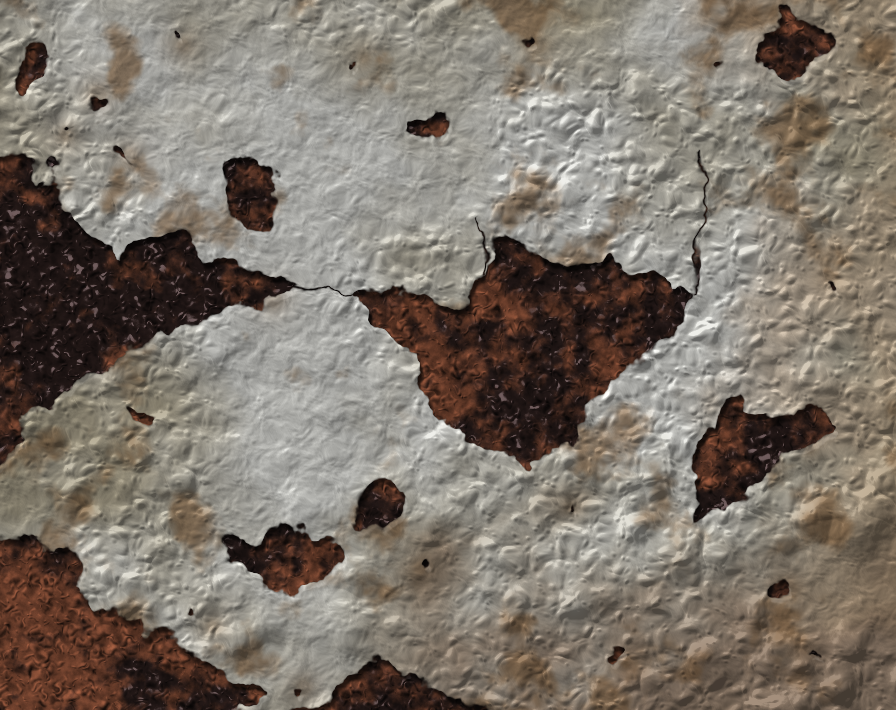
Write a Shadertoy shader that draws this texture.

```glsl
// Blistered grey paint flaking off dark rusted metal.

float hash(vec2 p) {
    vec3 q = fract(vec3(p.xyx) * 0.1031);
    q += dot(q, q.yzx + 33.33);
    return fract((q.x + q.y) * q.z);
}

vec2 hash2(vec2 p) { return vec2(hash(p), hash(p + 71.7)); }

float noise(vec2 p) {
    vec2 i = floor(p), f = fract(p);
    f = f * f * (3.0 - 2.0 * f);
    return mix(mix(hash(i), hash(i + vec2(1, 0)), f.x),
               mix(hash(i + vec2(0, 1)), hash(i + vec2(1, 1)), f.x), f.y);
}

float fbm(vec2 p) {
    float sum = 0.0, amp = 0.516;
    for (int i = 0; i < 5; i++) {
        sum += amp * noise(p);
        p = mat2(1.6, 1.2, -1.2, 1.6) * p + 17.3;
        amp *= 0.5;
    }
    return sum;
}

float segment(vec2 p, vec2 a, vec2 b) {
    vec2 ab = b - a;
    return length(p - a - ab * clamp(dot(p - a, ab) / dot(ab, ab), 0.0, 1.0));
}

float side(vec2 p, vec2 a, vec2 b) {
    return sign((b.x - a.x) * (p.y - a.y) - (b.y - a.y) * (p.x - a.x));
}

float triangle(vec2 p, vec2 a, vec2 b, vec2 c) {
    float d = min(segment(p, a, b), min(segment(p, b, c), segment(p, c, a)));
    float s = side(p, a, b) + side(p, b, c) + side(p, c, a);
    return abs(s) > 2.5 ? -d : d;
}

// Domes of random size, one per cell
float bubbles(vec2 p) {
    vec2 cell = floor(p);
    float h = 0.0;
    for (int k = 0; k < 9; k++) {
        vec2 c = cell + vec2(k % 3 - 1, k / 3 - 1);
        float r = mix(0.25, 0.8, pow(hash(c + 5.1), 2.0));
        float d = length(p - c - hash2(c)) / r;
        h = max(h, r * (1.0 - smoothstep(0.0, 1.0, d)));
    }
    return h;
}

// Distance to the nearest small pit
float pits(vec2 p) {
    p *= 6.0;
    float d = 1.0;
    for (int k = 0; k < 9; k++) {
        vec2 c = floor(p) + vec2(k % 3 - 1, k / 3 - 1);
        float r = hash(c + 2.7) < 0.45 ? mix(0.015, 0.075, hash(c + 8.3)) : -0.6;
        d = min(d, length(p - c - hash2(c + 40.0)) - r);
    }
    return d / 6.0;
}

// Corners of the large flaked areas, three per triangle
const vec2 flakes[24] = vec2[24](
    vec2(-0.08, 0.86), vec2(-0.08, 0.33), vec2(0.22, 0.55),
    vec2(0.04, 0.51), vec2(0.25, 0.67), vec2(0.40, 0.59),
    vec2(0.50, 0.575), vec2(0.98, 0.575), vec2(0.735, 0.345),
    vec2(0.67, 0.55), vec2(0.71, 0.66), vec2(0.93, 0.58),
    vec2(-0.06, 0.28), vec2(-0.06, -0.2), vec2(0.34, 0.02),
    vec2(1.04, 0.44), vec2(1.16, 0.38), vec2(0.97, 0.28),
    vec2(0.41, -0.03), vec2(0.53, 0.04), vec2(0.70, -0.03),
    vec2(0.34, 0.24), vec2(0.48, 0.23), vec2(0.42, 0.18));

// Centre and radius of the medium chips
const vec3 chips[6] = vec3[6](
    vec3(0.354, 0.742, 0.044), vec3(1.11, 0.945, 0.037), vec3(0.585, 0.815, 0.023),
    vec3(0.54, 0.30, 0.038), vec3(0.035, 0.905, 0.02), vec3(0.215, 0.42, 0.016));

// Signed distance to bare metal, negative inside
float bareMetal(vec2 p) {
    p += 0.09 * (vec2(fbm(p * 14.0), fbm(p * 14.0 + 50.0)) - 0.5);
    p += 0.016 * (vec2(noise(p * 48.0), noise(p * 48.0 + 20.0)) - 0.5);
    float d = pits(p);
    for (int i = 0; i < 24; i += 3)
        d = min(d, triangle(p, flakes[i], flakes[i + 1], flakes[i + 2]) - 0.013);
    for (int i = 0; i < 6; i++)
        d = min(d, length(p - chips[i].xy) - chips[i].z);
    // Cracks running out of the flakes
    float crack = min(segment(p, vec2(0.97, 0.77), vec2(0.995, 0.58)),
                      segment(p, vec2(0.39, 0.595), vec2(0.51, 0.575)));
    crack = min(crack, segment(p, vec2(0.675, 0.71), vec2(0.68, 0.62)));
    return min(d, crack - 0.0015);
}

float paintHeight(vec2 p) {
    float lumps = smoothstep(0.5, 0.1, p.y - 0.25 * (p.x - 0.6));
    float blistered = smoothstep(0.34, 0.64, noise(p * 5.0 + 4.0));
    p += 0.012 * vec2(noise(p * 45.0), noise(p * 45.0 + 9.0));
    return bubbles(p * 60.0) * 0.011 * mix(0.35, 1.0, blistered)
         + bubbles(p * 27.0 + 30.0) * 0.022 * blistered
         + bubbles(p * 11.0 + 60.0) * 0.06 * lumps + fbm(p * 11.0) * 0.045 + fbm(p * 65.0) * 0.007;
}

vec3 paint(vec2 p) {
    // Cool centre, warm and dirty toward the borders
    float clean = smoothstep(0.85, 0.1, length((p - vec2(0.6, 0.6)) * vec2(0.95, 1.0)));
    float grime = fbm(p * 5.0 + 3.0);
    vec3 col = mix(vec3(0.49, 0.465, 0.40), vec3(0.645, 0.645, 0.63), clamp(clean + 2.2 * (grime - 0.5), 0.0, 1.0));
    float corner = smoothstep(0.24, -0.06, p.y - 0.25 * (p.x - 0.6) + 0.7 * (grime - 0.5));
    col = mix(col, vec3(0.41, 0.34, 0.29), 0.75 * corner * smoothstep(0.3, 0.7, p.x));
    col = mix(col, vec3(0.50, 0.41, 0.31), 0.5 * smoothstep(1.12, 1.32, p.x + 0.8 * (grime - 0.5)));
    // Rust stains, alone and around pits
    float stain = smoothstep(0.58, 0.76, fbm(p * 11.0 + 21.0)) + 0.55 * exp(-max(pits(p), 0.0) / 0.015);
    col = mix(col, vec3(0.38, 0.28, 0.18), 0.65 * min(stain, 1.0));
    // Relief lit from the upper left
    vec2 e = vec2(0.0025, 0.0);
    float h = paintHeight(p);
    vec2 slope = vec2(paintHeight(p + e) - h, paintHeight(p + e.yx) - h) / e.x;
    float lit = clamp(-dot(slope, vec2(-0.5, 0.85)), -1.3, 1.3);
    return col * (1.0 + 0.29 * lit) + 0.05 * smoothstep(0.7, 1.2, lit);
}

vec3 rust(vec2 p, float depth) {
    // Dark scale in the middle, redder toward the flake edges
    float tone = fbm(p * 9.0 + 11.0) + 0.7 * (fbm(p * 50.0) - 0.5);
    tone += 0.12 * smoothstep(0.3, 0.1, p.y) - 0.12 * smoothstep(0.015, 0.07, depth);
    vec3 col = mix(vec3(0.115, 0.08, 0.075), vec3(0.37, 0.215, 0.15), smoothstep(0.36, 0.74, tone));
    // Rough glinting grains
    vec2 q = p * 80.0 + 1.2 * vec2(noise(p * 110.0), noise(p * 110.0 + 7.0));
    float grain = bubbles(q) - bubbles(q + vec2(-0.15, 0.25)) + 0.9 * (fbm(p * 90.0) - 0.5);
    col *= 1.0 + 1.2 * clamp(grain, -0.6, 0.8);
    return col + vec3(0.25, 0.23, 0.24) * smoothstep(0.15, 0.45, grain) * smoothstep(0.55, 0.35, tone);
}

void mainImage(out vec4 fragColor, in vec2 fragCoord) {
    vec2 p = fragCoord / iResolution.y;
    float soft = 1.2 / iResolution.y;
    float d = bareMetal(p);
    float towardLight = bareMetal(p + vec2(-0.004, 0.008));
    // Paint edge casts a shadow on the metal and catches light on its lip
    vec3 metal = rust(p, -d) * mix(1.0, 0.35, smoothstep(-0.006, 0.006, towardLight));
    vec3 coat = paint(p) + 0.1 * smoothstep(0.002, -0.004, towardLight);
    coat *= 1.0 - 0.25 * smoothstep(0.004, 0.0, d);
    fragColor = vec4(mix(metal, coat, smoothstep(-soft, soft, d)), 1.0);
}
```
